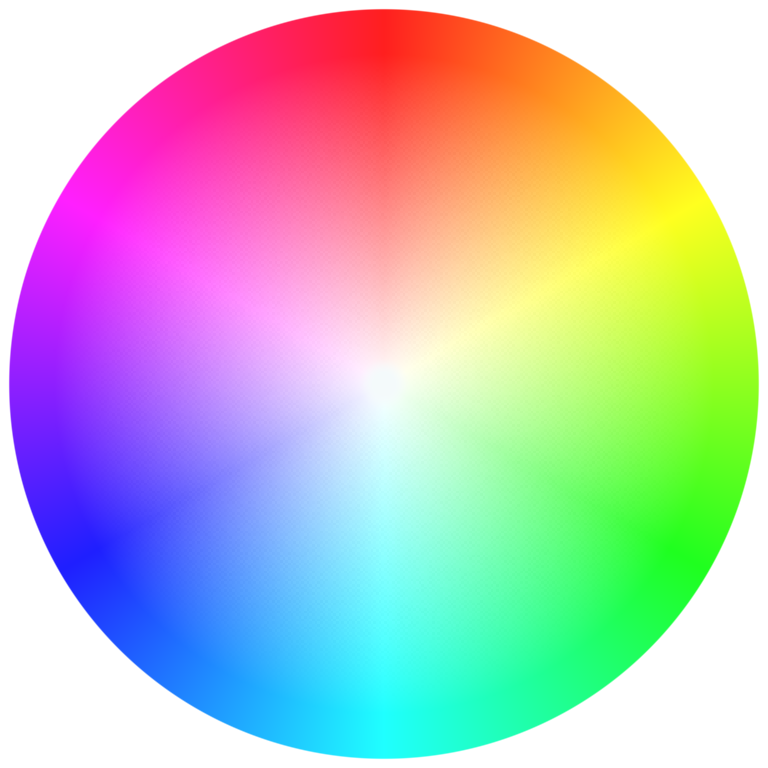
This background is drawn by a WebGL 2 fragment shader. Its source:

```glsl
#version 300 es
precision highp float;
// A hue wheel on white: red on top, hues running clockwise, fading to a pale centre.

#define RADIUS 0.488
#define MAX_SATURATION 0.88
#define CORE_RADIUS 0.022
#define GRAIN_CELLS 288.0
#define GRAIN_AMOUNT 0.022

uniform vec2 u_resolution;
out vec4 fragColor;

const float TAU = 6.2831853;
const vec3 PAPER = vec3(1.0);
const vec3 CORE = vec3(0.955, 0.98, 0.985);

float hash(vec2 p) {
    p = fract(p * vec2(0.1031, 0.1137));
    p += dot(p, p.yx + 33.33);
    return fract((p.x + p.y) * p.x * 91.7);
}

// Fully saturated colour for a hue in turns
vec3 hueColor(float hue) {
    vec3 ramp = abs(fract(hue + vec3(0.0, 2.0, 1.0) / 3.0) * 6.0 - 3.0);
    return clamp(ramp - 1.0, 0.0, 1.0);
}

// Fine alternating grain, as left by a dithered palette
float grain(vec2 uv) {
    vec2 cell = floor(uv * GRAIN_CELLS);
    float checker = mod(cell.x + cell.y, 2.0) - 0.5;
    return mix(checker, hash(cell) - 0.5, 0.5);
}

void main() {
    float side = min(u_resolution.x, u_resolution.y);
    vec2 p = (gl_FragCoord.xy - 0.5 * u_resolution) / side;
    float dist = length(p);
    float pixel = 1.0 / side;

    // Hue follows the clockwise angle, saturation the distance
    float hue = atan(p.x, p.y + 1e-6) / TAU;
    float saturation = min(dist / RADIUS, MAX_SATURATION);
    vec3 wheel = mix(vec3(1.0), hueColor(hue), saturation);

    // Grain fades out in the core and toward the rim
    float mid = smoothstep(0.02, 0.08, dist) * (1.0 - smoothstep(0.3, 0.45, dist));
    wheel += GRAIN_AMOUNT * grain(p + 0.5) * mid;

    // Pale flat core
    wheel = mix(CORE, wheel, smoothstep(0.5 * CORE_RADIUS, 1.6 * CORE_RADIUS, dist));

    // Smooth rim against the paper
    float disc = 1.0 - smoothstep(-pixel, pixel, dist - RADIUS);
    fragColor = vec4(clamp(mix(PAPER, wheel, disc), 0.0, 1.0), 1.0);
}
```
